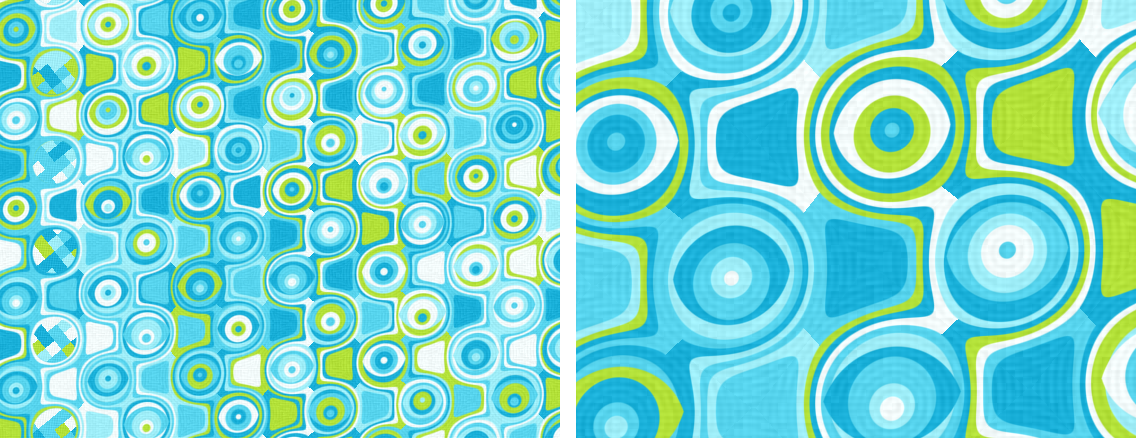
Left: the whole. Right: its middle third, enlarged.
A Shadertoy shader for this pattern:

```glsl
// Retro eye pattern: staggered columns of ringed eyes, wavy bands between them.
// A smooth union of distances to all eye centres gives the flowing contours;
// hashes per eye, gap and band choose colours and the sizes of the inner rings.

float hash(vec2 v) {
    return fract(sin(dot(v, vec2(127.1, 311.7))) * 43758.5453);
}

// Five flat inks, weighted by area; h wraps around
vec3 ink(float h) {
    h = fract(h);
    if (h < 0.24) return vec3(0.10, 0.69, 0.85);
    if (h < 0.42) return vec3(0.95, 0.98, 0.98);
    if (h < 0.68) return vec3(0.34, 0.83, 0.93);
    if (h < 0.82) return vec3(0.70, 0.88, 0.22);
    return vec3(0.62, 0.93, 0.97);
}

vec3 paint(vec3 under, vec3 over, float dist, float soft) {
    return mix(under, over, 1.0 - smoothstep(-soft, soft, dist));
}

// Pointed lens lying on its side
float lens(vec2 q, float bulge) {
    return length(vec2(q.x, abs(q.y) + 0.07 * bulge)) - 0.185 - 0.07 * bulge;
}

// Nested eye, each layer with its own size and vertical shift
vec3 eye(vec3 c, vec2 q, vec2 id, float soft) {
    float h = hash(id + 3.7);
    float r1 = hash(id + 11.3);
    float r2 = hash(id + 23.9);
    c = paint(c, ink(h + 0.58), lens(q - vec2(0.0, 0.02 * r1), 0.4 + r2), soft);
    vec2 shift = vec2(0.0, 0.05 * (r1 - 0.5));
    c = paint(c, ink(h + 0.88), length(q - shift) - 0.14 - 0.03 * r2, soft);
    shift.y -= 0.05 * (r2 - 0.4);
    c = paint(c, ink(h + 1.22 + 0.2 * r1), length(q - shift) - 0.075 - 0.035 * r1, soft);
    c = paint(c, ink(h + 1.65), length(q - shift * 1.3) - 0.025 - 0.025 * r2, soft);
    return c + 0.014 * sin(length(q - shift) * 190.0);
}

// Diagonal plaid that fills the eyes of one column
vec3 plaid(vec3 c, vec2 q, vec2 id, float soft) {
    vec2 g = mat2(0.8, -0.6, 0.6, 0.8) * q / 0.13;
    vec3 patches = ink(hash(floor(g) + id * 7.0));
    patches += 0.04 * sin(g.x * 22.0) * sin(g.y * 22.0);
    return paint(c, patches, length(q) - 0.245, soft);
}

void mainImage(out vec4 fragColor, in vec2 fragCoord) {
    vec2 uv = fragCoord / iResolution.y;
    float soft = 4.9 / iResolution.y;

    // 4.9 rows down, columns 1.029 apart, rows rising to the right
    vec2 p = uv * 4.9;
    p.y -= 0.073 * p.x;
    p -= vec2(0.18, 0.544);

    // Two eyes per cell; each also has a star-shaped gap half a row above it
    vec2 cell = floor(p / vec2(1.029, 1.0));
    float sum = 0.0, nearEye = 9.0, nearStar = 9.0;
    vec3 eyeId = vec3(0.0), starId = vec3(0.0);
    vec2 q = vec2(0.0);
    for (int i = -1; i <= 1; i++)
    for (int j = -1; j <= 1; j++)
    for (int k = 0; k < 2; k++) {
        vec3 id = vec3(cell + vec2(i, j), k);
        vec2 v = p - id.xy * vec2(1.029, 1.0) - id.z * vec2(0.43, 0.5);
        float d = length(v);
        float s = length(v - vec2(0.0, 0.5));
        sum += exp(-12.0 * d);
        if (d < nearEye) { nearEye = d; eyeId = id; q = v; }
        if (s < nearStar) { nearStar = s; starId = id; }
    }
    float field = -log(sum) / 12.0;
    float fs = max(fwidth(field), 0.0004) * 0.8;

    // Star gap and its inner contour
    float starHue = hash(starId.xy + starId.z * 17.3);
    vec3 c = ink(starHue);
    c = paint(c, ink(starHue + 0.36), field - 0.341, fs);

    // Wavy bands, one colour run along each side of a column boundary
    float bandHue = hash(vec2(eyeId.x + 5.1, (starId.x + starId.z) * 3.0));
    c = paint(c, ink(bandHue), field - 0.319, fs);
    c = paint(c, ink(bandHue + 0.34), field - 0.301, fs);
    c = paint(c, ink(bandHue + 0.67), field - 0.282, fs);

    // Eye rims, then the eye or the plaid
    vec2 id = eyeId.xy + eyeId.z * 31.7;
    float rimHue = hash(id + 3.7);
    c = paint(c, ink(rimHue), field - 0.262, fs);
    c = paint(c, ink(rimHue + 0.29), field - 0.232 + 0.08 * q.y * (hash(id) - 0.5), fs);
    if (eyeId.x == 0.0 && eyeId.z == 1.0) c = plaid(c, q, id, soft);
    else c = eye(c, q, id, soft);

    // Woven cloth grain
    vec2 thread = uv * vec2(150.0, 200.0);
    c += 0.012 * sin(thread.y * 6.283) + 0.008 * sin(thread.x * 6.283);
    c += 0.03 * (hash(floor(thread)) - 0.5);
    fragColor = vec4(clamp(c, 0.0, 1.0), 1.0);
}
```
